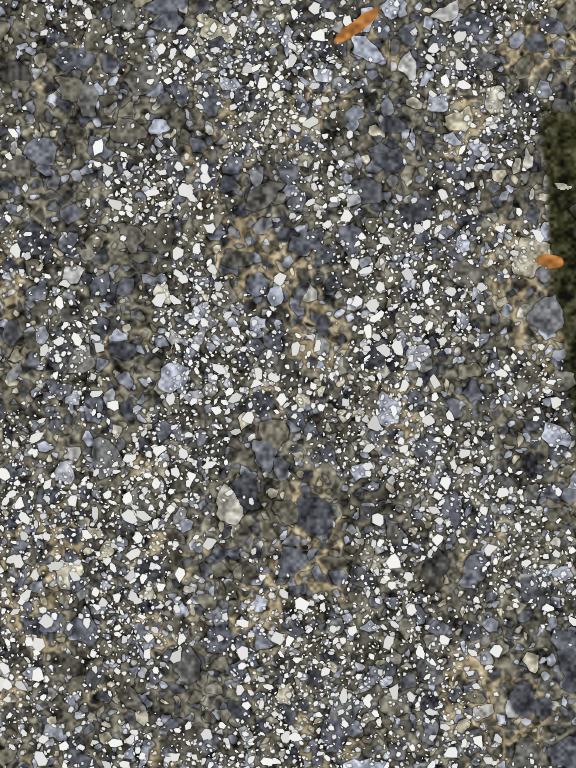
Write a WebGL 1 fragment shader that draws this texture.

```glsl
precision highp float;
// Weathered asphalt: slate stones, tan binder and clustered white chips beside a mossy edge.
uniform vec2 u_resolution;

#define STONE_COUNT 15.0
#define PEBBLE_COUNT 30.0
#define GRIT_COUNT 64.0
#define CHIP_COUNT 34.0
#define SPECK_COUNT 60.0
#define DUST_COUNT 110.0
#define CHIP_SHARE 0.62
#define CLUSTER_SCALE 9.0
#define ROUGHNESS 0.48
#define MOSS_EDGE 0.945

const vec3 SLATE = vec3(0.96, 0.99, 1.07);
const vec3 EARTH = vec3(1.04, 1.01, 0.89);
const vec3 TAN = vec3(0.64, 0.59, 0.48);
const vec3 MOSS = vec3(0.20, 0.20, 0.13);
const vec3 CHIP = vec3(0.96, 0.96, 0.95);
const vec3 LEAF = vec3(0.68, 0.45, 0.24);

vec3 hash3(vec2 p) {
  vec3 q = fract(p.xyx * vec3(0.1031, 0.1030, 0.0973));
  q += dot(q, q.yxz + 33.33);
  return fract((q.xxy + q.yzz) * q.zyx);
}

float noise(vec2 p) {
  vec2 i = floor(p), f = fract(p);
  f = f * f * (3.0 - 2.0 * f);
  vec2 e = vec2(1.0, 0.0);
  return mix(mix(hash3(i).x, hash3(i + e).x, f.x),
             mix(hash3(i + e.yx).x, hash3(i + 1.0).x, f.x), f.y);
}

float fbm(vec2 p) {
  float sum = 0.0, amp = 0.53;
  for (int i = 0; i < 4; i++) {
    sum += amp * noise(p);
    p = mat2(1.6, 1.2, -1.2, 1.6) * p + 17.0;
    amp *= 0.5;
  }
  return sum;
}

mat2 turn(float a) {
  return mat2(cos(a), sin(a), -sin(a), cos(a));
}

// Nearest angular grain: x is its signed distance, yzw its random traits.
vec4 grains(vec2 p, float count, float size, float share, float clump, float seed) {
  vec2 g = p * count, cell = floor(g);
  vec4 best = vec4(9.0);
  for (int j = -1; j <= 1; j++) {
    for (int i = -1; i <= 1; i++) {
      vec2 id = cell + vec2(float(i), float(j));
      vec3 h = hash3(id + seed), s = hash3(id + seed + 71.0);
      float cluster = smoothstep(0.2, 0.8, noise(id / count * CLUSTER_SCALE + 40.0));
      if (h.z > share * mix(1.0, cluster, clump)) continue;
      vec2 q = turn(s.x * 6.283) * (g - id - 0.5 - (h.xy - 0.5) * 0.9);
      q.y *= 1.0 + 0.8 * s.y;
      float radius = size * mix(0.45, 1.0, s.z * s.z), d = -9.0;
      for (int k = 0; k < 6; k++) {
        vec3 side = hash3(id + seed + float(k) * 7.0 + 5.0);
        float a = (float(k) + 0.6 * side.x) * 1.0472;
        d = max(d, dot(q, vec2(cos(a), sin(a))) - radius * (0.7 + 0.5 * side.y));
      }
      if (d < best.x) best = vec4(d, hash3(id + seed + 131.0));
    }
  }
  best.x /= count;
  return best;
}

float cover(float d) {
  float soft = 0.75 / u_resolution.x;
  return 1.0 - smoothstep(-soft, soft, d);
}

// Lay stones over the ground, with a contact shadow around each.
vec3 layStones(vec3 ground, vec4 g, vec2 tones, float visible) {
  float tone = mix(tones.x, tones.y, g.y);
  tone = mix(tone, 0.68, step(0.87, g.z));
  vec3 stone = tone * mix(EARTH, SLATE, smoothstep(0.1, 0.6, g.w));
  ground *= 1.0 - 0.38 * visible * (1.0 - smoothstep(0.0, 0.006, g.x));
  return mix(ground, stone, cover(g.x) * visible);
}

vec3 layChips(vec3 ground, vec4 g, float visible) {
  ground *= 1.0 - 0.25 * visible * (1.0 - smoothstep(0.0, 0.004, g.x));
  return mix(ground, CHIP * mix(0.80, 1.0, sqrt(g.y)), cover(g.x) * visible);
}

vec3 layLeaf(vec3 ground, vec2 p, float angle, vec2 size) {
  vec2 q = turn(angle) * p;
  q.y += 0.004 * (noise(q * 90.0) - 0.5);
  float d = (length(q / size) - 1.0) * size.y;
  vec3 leaf = LEAF * (0.75 + 0.5 * noise(p * 120.0));
  return mix(ground, leaf, cover(d));
}

void main() {
  vec2 p = gl_FragCoord.xy / u_resolution.x;
  vec2 warp = vec2(noise(p * 75.0), noise(p * 75.0 + 31.0)) - 0.5;
  vec2 w = p + 0.008 * warp;

  // Earthy binder with tan patches, and damp moss on the right.
  vec3 color = EARTH * mix(0.20, 0.62, fbm(p * 28.0));
  color = mix(color, TAN, smoothstep(0.57, 0.65, fbm(w * vec2(11.0, 8.0) + 9.0)));
  float moss = smoothstep(0.0, 0.02, p.x - MOSS_EDGE + 0.13 * (noise(p * 7.0) - 0.5));
  moss *= smoothstep(0.25, 0.32, p.y) * (1.0 - smoothstep(1.12, 1.18, p.y));

  // Stones from fine to coarse; only some rise out of the moss.
  color = layStones(color, grains(w, GRIT_COUNT, 0.58, 0.85, 0.0, 11.0), vec2(0.18, 0.72), 1.0);
  color = layStones(color, grains(w, PEBBLE_COUNT, 0.54, 0.75, 0.0, 23.0), vec2(0.24, 0.58), 1.0);
  color = mix(color, MOSS * (0.6 + 0.8 * fbm(p * 40.0)), moss);
  vec4 stone = grains(w, STONE_COUNT, 0.52, 0.85, 0.0, 37.0);
  color = layStones(color, stone, vec2(0.27, 0.46), 1.0 - moss * step(0.45, stone.w));

  // Fine mineral relief.
  float relief = 0.5 * (noise(p * 170.0) + noise(w * 85.0 + 60.0)) - 0.5;
  color = max(color * (1.0 + 1.1 * ROUGHNESS * relief) + ROUGHNESS * 0.55 * relief, 0.07);

  // White chips in three sizes, then two fallen leaves.
  float clear = 1.0 - 0.9 * moss;
  vec2 c = p + 0.003 * warp;
  color = layChips(color, grains(c, DUST_COUNT, 0.40, CHIP_SHARE, 1.0, 53.0), clear);
  color = layChips(color, grains(c, SPECK_COUNT, 0.38, CHIP_SHARE, 1.0, 67.0), clear);
  color = layChips(color, grains(c, CHIP_COUNT, 0.42, CHIP_SHARE, 1.0, 83.0), clear);
  color = layLeaf(color, p - vec2(0.62, 1.288), -0.65, vec2(0.048, 0.012));
  color = layLeaf(color, p - vec2(0.955, 0.88), 0.1, vec2(0.024, 0.013));
  gl_FragColor = vec4(color, 1.0);
}
```
